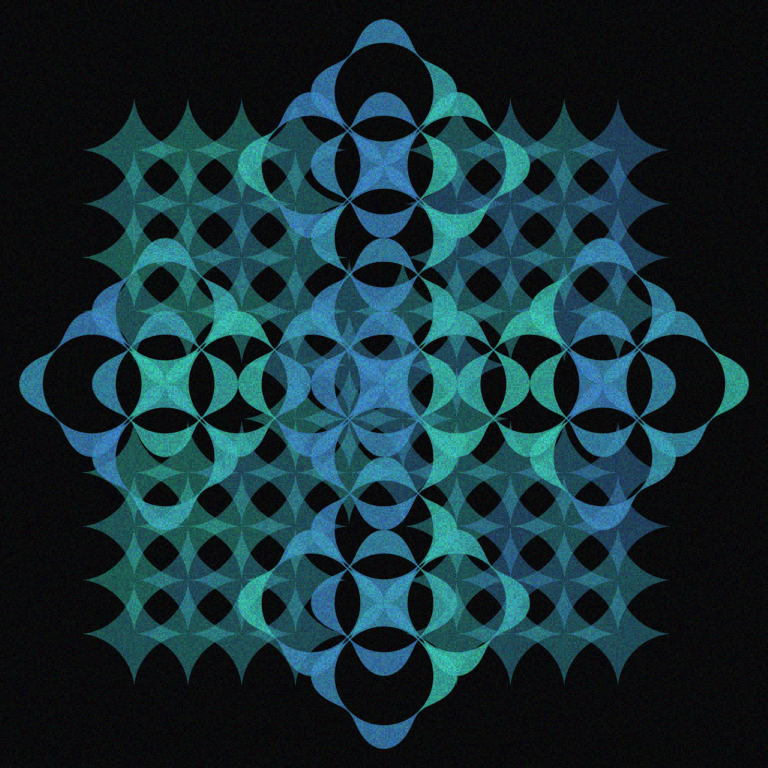
Write a three.js fragment shader that draws this pattern.

```glsl
// Translucent lattice of concave four-pointed stars beneath a cross-shaped
// fractal of petal rings, in blue and sea green on near-black with film grain.
// Each pixel blends only the 3x3 neighbouring cells of either lattice.

varying vec2 vUv;

#define STAR_STEP 0.07
#define STAR_ORIGIN 0.1747
#define STAR_TIP 0.0668
#define STAR_ARC 0.0755
#define STAR_ALPHA 0.43
#define RING_STEP 0.095
#define RING_HOLE 0.0643
#define RING_WAIST 0.0658
#define RING_ALPHA 0.78
#define EDGE 0.0011
#define GRAIN_CELLS 512.0
#define GRAIN 0.22

const vec3 NIGHT = vec3(0.035, 0.037, 0.042);
const vec3 BLUE = vec3(0.24, 0.53, 0.75);
const vec3 SEA_GREEN = vec3(0.23, 0.75, 0.68);

float hash(vec2 p) {
  vec3 q = fract(vec3(p.xyx) * 0.1031);
  q += dot(q, q.yzx + 33.33);
  return fract((q.x + q.y) * q.z);
}

// Coverage of a shape whose signed distance is negative inside.
float fill(float d) {
  return 1.0 - smoothstep(-EDGE, EDGE, d);
}

vec3 palette(float blueness) {
  return mix(SEA_GREEN, BLUE, clamp(blueness, 0.0, 1.0));
}

// Four-pointed star bounded by circular arcs centred on its diagonals.
float starDistance(vec2 p) {
  float radius = length(vec2(STAR_ARC - STAR_TIP, STAR_ARC));
  vec2 q = abs(p);
  float arcs = radius - length(q - STAR_ARC);
  return max(arcs, q.x + q.y - STAR_TIP);
}

// Four-lobed rosette with a round hole, leaving four petals.
float ringDistance(vec2 p) {
  float r = max(length(p), 0.0001);
  vec2 n = p / r;
  float cos4 = 1.0 - 8.0 * n.x * n.x * n.y * n.y;
  float lobes = mix(RING_WAIST, RING_STEP, 0.5 + 0.5 * cos4);
  return max((r - lobes) * 0.85, RING_HOLE - r);
}

// Five 4x4 blocks of stars: four corners and the centre.
bool hasStar(vec2 cell) {
  vec2 d = abs(cell - 4.5);
  float near = min(d.x, d.y);
  float far = max(d.x, d.y);
  return far < 5.0 && !(near < 1.0 && far > 2.0);
}

bool inPlus(vec2 c) {
  return abs(c.x) + abs(c.y) < 1.5;
}

// A plus made of five pluses.
bool hasRing(vec2 cell) {
  vec2 group = floor((cell + 1.5) / 3.0);
  return inPlus(group) && inPlus(cell - 3.0 * group);
}

vec3 drawStars(vec3 color, vec2 uv) {
  vec2 grid = (uv - STAR_ORIGIN) / STAR_STEP;
  vec2 nearest = floor(grid + 0.5);
  for (int j = -1; j <= 1; j++) {
    for (int i = -1; i <= 1; i++) {
      vec2 cell = nearest + vec2(float(i), float(j));
      if (!hasStar(cell)) continue;
      float cover = fill(starDistance((grid - cell) * STAR_STEP));
      float blueness = 0.1 + 0.07 * cell.x + 0.8 * (hash(cell + 7.0) - 0.4);
      color = mix(color, palette(blueness), cover * STAR_ALPHA);
    }
  }
  return color;
}

vec3 drawRings(vec3 color, vec2 uv) {
  vec2 grid = (uv - 0.5) / RING_STEP;
  vec2 nearest = floor(grid + 0.5);
  for (int j = 1; j >= -1; j--) {
    for (int i = -1; i <= 1; i++) {
      vec2 cell = nearest + vec2(float(i), float(j));
      if (!hasRing(cell)) continue;
      vec2 p = grid - cell;
      // Each petal takes its own tint from where its tip lies.
      vec2 side = abs(p.x) > abs(p.y) ? vec2(sign(p.x), 0.0) : vec2(0.0, sign(p.y));
      vec2 tip = cell + side;
      float wave = cos(1.62 * (tip.x - 1.5));
      float blueness = 0.5 - 0.55 * wave + 0.6 * (hash(tip * 3.0 + side + 40.0) - 0.5);
      float cover = fill(ringDistance(p * RING_STEP));
      color = mix(color, palette(blueness), cover * RING_ALPHA);
    }
  }
  return color;
}

void main() {
  vec3 color = drawRings(drawStars(NIGHT, vUv), vUv);

  // Coloured grain, stronger on the lit shapes.
  vec2 speck = floor(vUv * GRAIN_CELLS);
  vec3 noise = vec3(hash(speck), hash(speck + 611.0), hash(speck + 1307.0)) - 0.5;
  color += noise * GRAIN * (0.2 + color);

  gl_FragColor = vec4(max(color, 0.0), 1.0);
}
```
